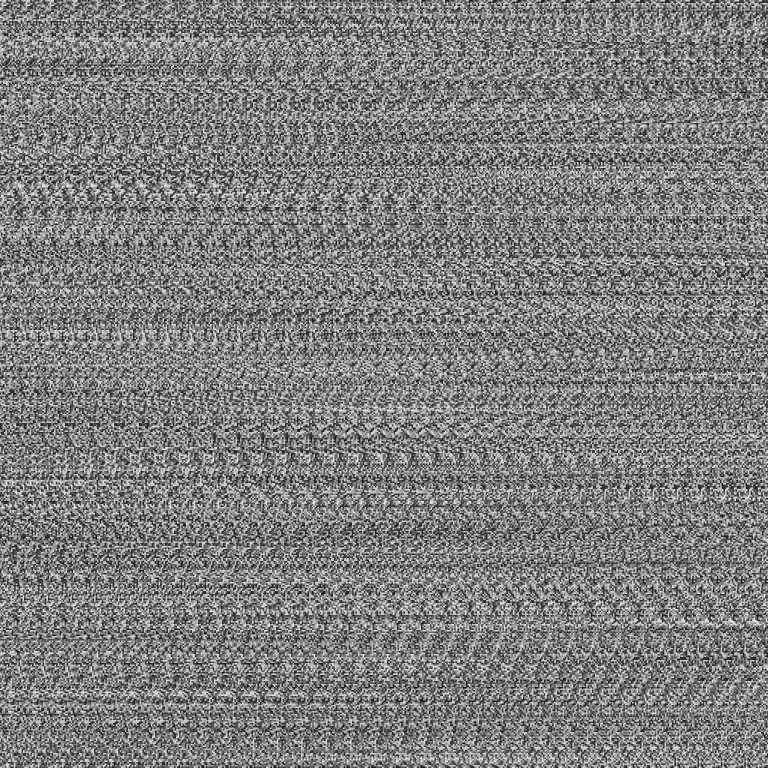
Give the GLSL for this pattern, as a WebGL 2 fragment shader.

```glsl
#version 300 es
precision highp float;
precision highp int;
// Grey grain in narrow strips, 32 across, each row repeating its own 16 grains.
// Grains are renewed at staggered strips and a slow drift bends the columns,
// so neighbouring strips agree while distant ones differ.

uniform vec2 u_resolution;
out vec4 fragColor;

// Integer mixing hash, 0 to 1
float hash(ivec3 p) {
    uvec3 q = uvec3(p + 4096);
    uint h = q.x * 1597334677u ^ q.y * 3812015801u ^ q.z * 2798796415u;
    h = (h ^ (h >> 16)) * 2146121005u;
    h = (h ^ (h >> 15)) * 2221713035u;
    h ^= h >> 16;
    return float(h >> 8) / 16777216.0;
}

// Smooth value noise
float valueNoise(vec2 p, int seed) {
    ivec2 i = ivec2(floor(p));
    vec2 f = fract(p);
    f = f * f * (3.0 - 2.0 * f);
    float low = mix(hash(ivec3(i, seed)), hash(ivec3(i + ivec2(1, 0), seed)), f.x);
    float high = mix(hash(ivec3(i + ivec2(0, 1), seed)), hash(ivec3(i + ivec2(1, 1), seed)), f.x);
    return mix(low, high, f.y);
}

// Brightness of one grain, copied from strip to strip until it is renewed
float grain(ivec2 cell) {
    int strip = (cell.x + 64) / 16;
    int column = (cell.x + 64) % 16;
    float stagger = hash(ivec3(column, cell.y, 7));
    int renewal = int(floor(float(strip) / 14.0 + stagger));
    return hash(ivec3(column, cell.y, 20 + renewal));
}

void main() {
    vec2 uv = gl_FragCoord.xy / u_resolution;

    // Position in grains, with columns pushed gently sideways
    vec2 position = uv * 512.0 - 0.5;
    position.x += 7.0 * valueNoise(uv * vec2(3.0, 7.0), 11);

    // Blend across grain borders over one pixel
    vec2 pixel = 512.0 / u_resolution;
    ivec2 cell = ivec2(floor(position));
    vec2 blend = clamp((fract(position) - 0.5) / pixel + 0.5, 0.0, 1.0);
    float lower = mix(grain(cell), grain(cell + ivec2(1, 0)), blend.x);
    float upper = mix(grain(cell + ivec2(0, 1)), grain(cell + ivec2(1, 1)), blend.x);
    float tone = mix(lower, upper, blend.y);

    // Faint long streaks along the rows
    float streak = valueNoise(uv * vec2(2.0, 170.0), 13) - 0.5;
    fragColor = vec4(vec3(mix(0.09, 0.9, tone) + 0.08 * streak), 1.0);
}
```
